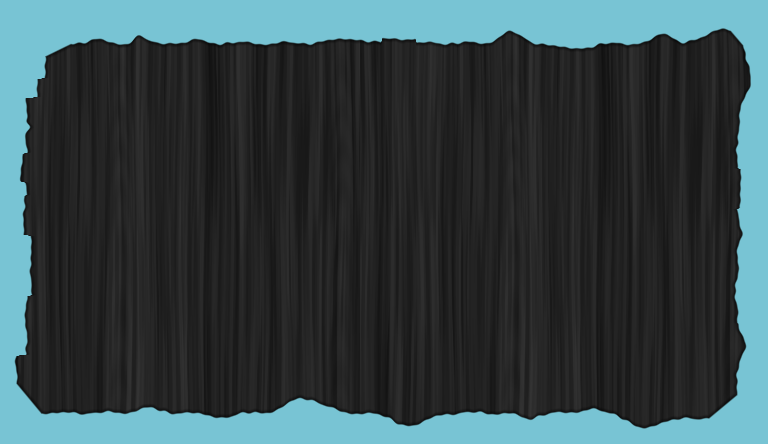
This texture is drawn by a Shadertoy shader. Its source:

```glsl
// Dark vertical-grain wooden board with ragged edges on a flat pale blue ground.
#define GROUND vec3(0.47, 0.77, 0.83)
#define WOOD_TONE 0.136
#define FIBRE_CONTRAST 0.13
#define TILE_WIDTH 0.885
#define TILE_START 0.811
#define RAGGEDNESS 0.0022
#define RIM_WIDTH 0.010

float hash(vec2 p) {
    p = fract(p * vec2(0.1031, 0.1137));
    p += dot(p, p.yx + 33.33);
    return fract((p.x + p.y) * p.x * 17.0);
}

// Soft cellular noise: nearby cell tones blended by distance.
float cells(vec2 p) {
    vec2 home = floor(p);
    float tone = 0.0, total = 0.0;
    for (int j = -1; j <= 1; j++)
    for (int i = -1; i <= 1; i++) {
        vec2 id = home + vec2(i, j);
        vec2 seed = id + vec2(0.5) + vec2(hash(id + 11.3), hash(id + 47.7)) * 0.7 - 0.35;
        vec2 gap = p - seed;
        float weight = exp(-7.0 * dot(gap, gap));
        tone += weight * hash(id + 83.1);
        total += weight;
    }
    return tone / total;
}

float bump(float t, float centre, float width) {
    float d = (t - centre) / width;
    return exp(-2.5 * d * d);
}

float ledge(float t, float from, float to) {
    return smoothstep(from - 0.002, from + 0.002, t) - smoothstep(to - 0.002, to + 0.002, t);
}

float ragged(float t) {
    return RAGGEDNESS * (sin(t * 61.0) + 0.7 * sin(t * 113.0 + 2.0 * sin(t * 37.0)) + 0.4 * sin(t * 247.0 + 1.3));
}

float topEdge(float x) {
    return 0.903 + ragged(x)
        + 0.007 * bump(x, 0.214, 0.040) + 0.016 * bump(x, 0.315, 0.026)
        + 0.009 * bump(x, 0.444, 0.030) + 0.010 * ledge(x, 0.860, 0.937)
        + 0.011 * bump(x, 0.780, 0.070) + 0.024 * bump(x, 1.150, 0.055)
        - 0.012 * bump(x, 1.295, 0.090) + 0.022 * bump(x, 1.497, 0.040)
        + 0.033 * bump(x, 1.625, 0.070);
}

float bottomEdge(float x) {
    return 0.070 + ragged(x + 3.7)
        + 0.010 * bump(x, 0.330, 0.060) - 0.010 * bump(x, 0.500, 0.060)
        + 0.033 * bump(x, 0.687, 0.085) - 0.028 * bump(x, 0.923, 0.085)
        - 0.014 * bump(x, 1.187, 0.045) + 0.010 * bump(x, 1.335, 0.040)
        - 0.034 * bump(x, 1.460, 0.090) - 0.016 * bump(x, 1.580, 0.060);
}

float leftEdge(float y) {
    return 0.059 + 0.8 * ragged(y + 7.1)
        - 0.022 * ledge(y, 0.0, 0.200) + 0.011 * ledge(y, 0.334, 0.470)
        - 0.005 * ledge(y, 0.470, 0.560) - 0.010 * ledge(y, 0.590, 0.655)
        + 0.010 * bump(y, 0.715, 0.015)
        + 0.026 * ledge(y, 0.780, 0.823) + 0.042 * ledge(y, 0.823, 1.0);
}

float rightEdge(float y) {
    return 1.661 + 0.8 * ragged(y + 12.4)
        + 0.029 * bump(y, 0.830, 0.110) + 0.007 * ledge(y, 0.530, 0.620)
        + 0.010 * bump(y, 0.470, 0.040) - 0.004 * bump(y, 0.335, 0.050)
        + 0.018 * bump(y, 0.225, 0.050) * ledge(y, 0.0, 0.272);
}

// Depth inside the board: four ragged sides and four cut corners.
float boardDepth(vec2 p) {
    float vertical = min(topEdge(p.x) - p.y, p.y - bottomEdge(p.x));
    float horizontal = min(p.x - leftEdge(p.y), rightEdge(p.y) - p.x);
    float upper = min(dot(p - vec2(0.101, 0.872), vec2(0.44, -0.90)),
                      dot(p - vec2(1.640, 0.937), vec2(-0.76, -0.65)));
    float lower = min(dot(p - vec2(0.040, 0.133), vec2(0.77, 0.64)),
                      dot(p - vec2(1.660, 0.110), vec2(-0.64, 0.77)));
    return min(min(vertical, horizontal), min(upper, lower));
}

// Faint nested arches running along one grain centre.
float arches(vec2 p, float centre) {
    float d = (p.x - centre) / 0.024;
    float wave = sin(55.0 * p.y + 4.5 * d * d + 2.0 * sin(p.y * 9.0));
    return wave * exp(-0.8 * d * d);
}

float woodTone(vec2 p) {
    float x = mod(p.x - TILE_START, TILE_WIDTH);
    vec2 q = vec2(x + 0.003 * sin(p.y * 7.0 + x * 23.0), p.y);
    float fibre = 0.30 * (cells(q * vec2(38.0, 0.8)) - 0.5)
                + 0.40 * (cells(q * vec2(105.0, 1.7) + 19.0) - 0.5)
                + 0.42 * (cells(q * vec2(230.0, 4.0) + 57.0) - 0.5);
    // Broad light and dark boards within each tile
    float bands = 0.010 * bump(x, 0.345, 0.080) + 0.014 * bump(x, 0.805, 0.085)
                - 0.017 * bump(x, 0.680, 0.070) - 0.018 * bump(x, 0.020, 0.040)
                - 0.025 * bump(x, 0.545, 0.007);
    float grain = arches(q, 0.345) + arches(q, 0.843);
    return WOOD_TONE + FIBRE_CONTRAST * fibre + bands + 0.007 * grain;
}

void mainImage(out vec4 fragColor, in vec2 fragCoord) {
    vec2 p = fragCoord / iResolution.y;
    float pixel = 1.0 / iResolution.y;
    float depth = boardDepth(p);
    float rim = mix(0.45, 1.0, smoothstep(0.0, RIM_WIDTH, depth));
    vec3 wood = vec3(clamp(woodTone(p), 0.06, 0.22) * rim);
    float cover = smoothstep(-pixel, pixel, depth);
    fragColor = vec4(mix(GROUND, wood, cover), 1.0);
}
```
